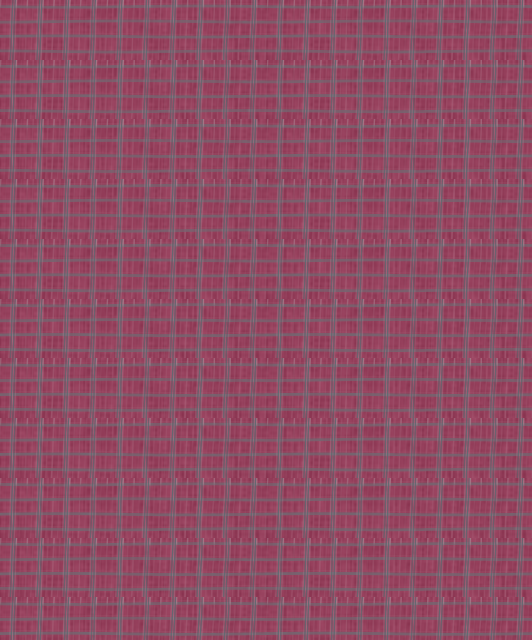
Reproduce this texture procedurally as a Shadertoy shader.

```glsl
// Woven crimson cloth with a fine grey-green check and small jogs between repeats.
#define COLUMNS 19.93      // vertical stripe groups across
#define ROWS 42.86         // horizontal stripes down
#define ROWS_PER_TILE 4.0
#define COLS_PER_TILE 10.0
#define STRIPE_PHASE vec2(0.48, 0.44)
#define LEAN 0.10          // sideways drift of warp stripes in one tile
#define WEFT_WIDTH 0.19
#define FIBRE 0.055        // brightness variation of the threads

const vec3 CRIMSON  = vec3(0.580, 0.245, 0.355);
const vec3 PINK     = vec3(0.660, 0.390, 0.480);
const vec3 WEFT     = vec3(0.450, 0.400, 0.440);
const vec3 SLATE    = vec3(0.370, 0.420, 0.450);
const vec3 PALE     = vec3(0.660, 0.530, 0.580);

float hash(vec2 p) {
    return fract(sin(dot(p, vec2(127.1, 311.7))) * 43758.5453);
}

// Value noise that wraps after a whole number of cells.
float noise(vec2 p, vec2 wrap) {
    vec2 i = floor(p), f = fract(p);
    f = f * f * (3.0 - 2.0 * f);
    vec2 a = mod(i, wrap), b = mod(i + 1.0, wrap);
    return mix(mix(hash(a), hash(vec2(b.x, a.y)), f.x),
               mix(hash(vec2(a.x, b.y)), hash(b), f.x), f.y);
}

// Share of a pixel covered by a band of the given width at distance d.
float band(float d, float width, float pixel) {
    float lo = max(d - 0.5 * pixel, -0.5 * width);
    float hi = min(d + 0.5 * pixel, 0.5 * width);
    return max(hi - lo, 0.0) / pixel;
}

void mainImage(out vec4 fragColor, in vec2 fragCoord) {
    // Cell coordinates: columns from the left, rows from the top.
    vec2 uv = fragCoord / iResolution.xy;
    vec2 cell = vec2(uv.x * COLUMNS, (1.0 - uv.y) * ROWS);
    vec2 pixel = vec2(COLUMNS, ROWS) / iResolution.xy;
    vec2 tileSize = vec2(COLS_PER_TILE, ROWS_PER_TILE);
    vec2 tilePos = mod(cell, tileSize);
    float down = tilePos.y / ROWS_PER_TILE;

    // Cloth ground: long fibres, short weft flecks and a faint diagonal weave.
    float fibres = noise(tilePos * vec2(13.0, 1.0), tileSize * vec2(13.0, 1.0)) - 0.5;
    float flecks = noise(tilePos * vec2(6.0, 5.0), tileSize * vec2(6.0, 5.0)) - 0.5;
    float twill = sin(6.2832 * (3.0 * cell.x + cell.y))
                * sin(6.2832 * (3.0 * cell.x - cell.y));
    vec3 color = CRIMSON + FIBRE * (fibres + 0.6 * flecks) + 0.008 * twill;

    // Each warp group drifts slightly and snaps back at the tile seam.
    float column = mod(floor(cell.x), COLS_PER_TILE);
    float wobble = 0.03 * (hash(vec2(column, 7.0)) - 0.5);
    float drift = LEAN * (0.5 - down) + wobble * sin(6.2832 * down);
    float x = fract(cell.x) - STRIPE_PHASE.x - drift;

    // Faint pink threads between the groups.
    float halfX = abs(x) - 0.5;
    float pinkThread = band(halfX, 0.06, pixel.x)
                     + 0.6 * band(abs(x) - 0.28, 0.05, pixel.x);
    color = mix(color, PINK, pinkThread * (0.3 + 0.3 * hash(vec2(column, 3.0))));

    // Weft stripes, slightly wavy and uneven in strength.
    float row = floor(tilePos.y);
    float wave = 0.04 * sin(6.2832 * tilePos.x / COLS_PER_TILE + 1.7 * row);
    float y = fract(cell.y) - STRIPE_PHASE.y - wave;
    float weft = band(y, WEFT_WIDTH, pixel.y);
    float strength = 0.72 + 0.12 * hash(vec2(row, 11.0)) + 0.25 * flecks;
    color = mix(color, WEFT, weft * strength);
    color = mix(color, PINK, 0.18 * band(y + 0.17, 0.10, pixel.y));

    // Warp group: paired slate threads edged with pale ones.
    float slate = band(abs(x) - 0.045, 0.045, pixel.x);
    float pale = band(x, 0.035, pixel.x) + 0.65 * band(abs(x) - 0.10, 0.05, pixel.x);
    float wear = 0.75 + 0.4 * fibres;
    color = mix(color, PALE, clamp(pale * wear, 0.0, 1.0) * 0.65);
    color = mix(color, SLATE, slate * wear);

    // Short pale thread ends just below each seam.
    float ends = 1.0 - smoothstep(0.08, 0.15, down);
    float ticks = band(x - 0.09, 0.045, pixel.x) + 0.6 * band(halfX, 0.05, pixel.x);
    color = mix(color, PALE, ends * ticks * 0.6);

    fragColor = vec4(clamp(color, 0.0, 1.0), 1.0);
}
```
